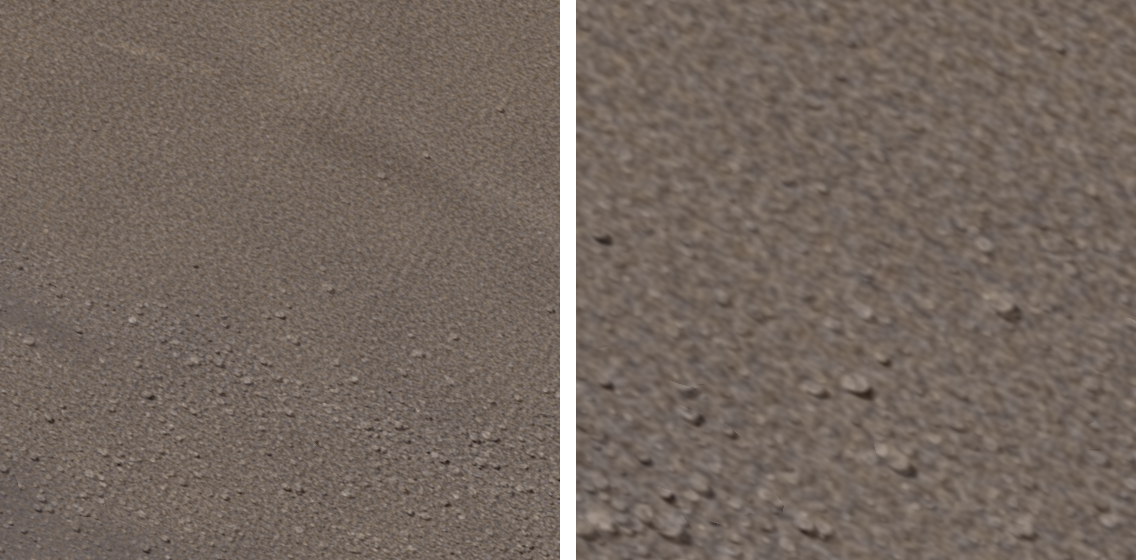
Left: the whole. Right: its middle third, enlarged.
Reproduce this texture procedurally as a WebGL 1 fragment shader.

```glsl
precision highp float;
// Oblique view of gravelly brown ground: fine grit, scattered stones and faint diagonal tracks.
uniform vec2 u_resolution;

vec2 hash2(vec2 cell) {
  vec2 h = vec2(dot(cell, vec2(127.1, 311.7)), dot(cell, vec2(269.5, 183.3)));
  return fract(sin(h) * 43758.545);
}

float gradientDot(vec2 cell, vec2 offset) {
  float angle = 6.28318 * hash2(cell).x;
  return dot(vec2(cos(angle), sin(angle)), offset);
}

float gradientNoise(vec2 p) {
  vec2 i = floor(p), f = fract(p);
  vec2 u = f * f * f * (f * (f * 6.0 - 15.0) + 10.0);
  vec2 e = vec2(1.0, 0.0);
  return mix(mix(gradientDot(i, f), gradientDot(i + e.xy, f - e.xy), u.x),
             mix(gradientDot(i + e.yx, f - e.yx), gradientDot(i + e.xx, f - e.xx), u.x), u.y);
}

float fbm(vec2 p) {
  float sum = 0.0, amplitude = 1.0;
  for (int k = 0; k < 4; k++) {
    sum += amplitude * gradientNoise(p);
    p = p * 2.03 + 17.3;
    amplitude *= 0.5;
  }
  return sum;
}

// Soft band of given width around a height
float band(float d, float width) {
  return exp(-d * d / (width * width));
}

// One stone per cell at most: x is lit cover, y is shadow cover
vec2 stones(vec2 p, float density, float blur) {
  vec2 cell = floor(p), cover = vec2(0.0);
  for (int j = -1; j <= 1; j++) {
    for (int i = -1; i <= 1; i++) {
      vec2 id = cell + vec2(float(i), float(j));
      vec2 place = hash2(id), kind = hash2(id + 71.7);
      float present = step(kind.x, density);
      vec2 d = p - id - 0.15 - 0.7 * place;
      d.y += 0.35 * (place.x - 0.5) * d.x;
      float radius = 0.16 + 0.32 * kind.y * kind.y;
      float lit = 1.0 - smoothstep(radius - blur, radius + blur, length(d));
      vec2 s = d - radius * vec2(0.75, -0.55);
      float shade = 1.0 - smoothstep(radius - blur, radius + blur, length(s * vec2(0.9, 1.15)));
      float brightness = 0.3 + 0.7 * hash2(id + 13.1).x;
      cover = max(cover, present * vec2(lit * brightness, shade * (1.0 - lit) * (1.3 - brightness)));
    }
  }
  return cover;
}

void main() {
  vec2 uv = gl_FragCoord.xy / u_resolution.y;
  float pixel = 1.0 / u_resolution.y;

  // Axes along and across the downhill grain
  vec2 slope = vec2(dot(uv, vec2(0.88, -0.47)), dot(uv, vec2(0.47, 0.88)));
  float drift = fbm(uv * 5.0);
  float patches = fbm(slope * vec2(9.0, 16.0) + 4.0);

  // Tracks and smooth bare ground
  float ridge = band(uv.y - 0.53 + 0.42 * uv.x + 0.03 * drift, 0.06);
  float crest = uv.y - 0.95 + 0.12 * uv.x + 0.27 * uv.x * uv.x + 0.012 * drift;
  float paleStreak = band(crest, 0.012) * band(uv.x - 0.33, 0.19) * smoothstep(-0.3, 0.4, patches);
  float darkStreak = band(crest + 0.015, 0.05) * band(uv.x - 0.68, 0.17);
  float paleTrack = band(uv.y - 1.19 + 0.6 * uv.x, 0.04) * smoothstep(0.3, 0.55, uv.x);
  float bare = smoothstep(0.27, 0.1, uv.y + 0.45 * uv.x + 0.06 * drift);
  bare = max(bare, band(uv.y - 0.46 + 0.5 * uv.x, 0.035) * smoothstep(0.25, 0.05, uv.x));
  float near = smoothstep(0.65, 0.1, uv.y + 0.1 * drift);

  // Fine grit, stretched along the slope
  float grit = gradientNoise(slope * vec2(95.0, 150.0));
  float fine = gradientNoise(slope * vec2(170.0, 270.0) + 31.0);
  float tone = (0.105 * grit + 0.085 * fine) * (1.0 - 0.5 * bare) * (1.0 + 0.2 * near);
  tone += 0.014 * drift + 0.012 * patches;
  tone += 0.05 * paleStreak + 0.022 * paleTrack - 0.03 * darkStreak - 0.022 * bare;
  tone += 0.02 * bare * fbm(vec2(slope.x * 5.0, (uv.y + 0.2 * uv.x) * 70.0));

  // Small specks everywhere, larger stones near the front and along the ridge
  float crowd = clamp(0.16 + 0.35 * near + 0.35 * ridge + 0.25 * patches, 0.06, 0.85) * (1.0 - 0.55 * bare);
  vec2 speck = stones(slope * vec2(85.0, 125.0), 0.2 + 0.6 * crowd, 0.14 + 60.0 * pixel);
  vec2 stone = stones(slope * vec2(48.0, 72.0) + 9.0, 0.42 * crowd * (near + ridge), 0.1 + 35.0 * pixel);
  float strength = 0.55 + 0.45 * max(near, ridge);
  tone += strength * (0.11 * speck.x - 0.13 * speck.y);
  tone += 0.13 * stone.x - 0.22 * stone.y;

  // Warm earth above, greyer dust below, and a varied tint per grain
  float warmth = 0.008 * smoothstep(0.35, 0.95, uv.y) - 0.012 * bare - 0.006 * ridge;
  warmth += 0.012 * paleStreak + 0.028 * gradientNoise(slope * vec2(70.0, 110.0) + 53.0) + 0.006 * drift;
  vec3 earth = vec3(0.447, 0.399, 0.366);
  vec3 color = earth + tone * vec3(1.0, 0.99, 0.96) + warmth * vec3(0.6, 0.0, -1.0);
  gl_FragColor = vec4(clamp(color, 0.0, 1.0), 1.0);
}
```
